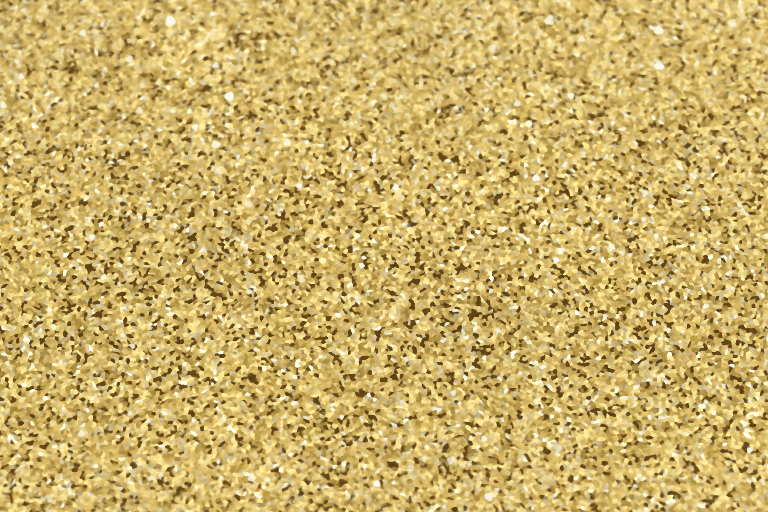
A WebGL 2 fragment shader for this texture:

```glsl
#version 300 es
precision highp float;

uniform vec2 u_resolution;
out vec4 fragColor;

// Flakes
const float FLAKE_DENSITY = 128.0;  // flakes per canvas height
const float FORESHORTEN = 1.10;     // vertical squeeze of the surface
const float PERSPECTIVE = 0.12;     // density gain towards the top
const vec2 FLAKE_STRETCH = vec2(0.72, 1.35);
const float FACET_SHADE = 0.14;
const float SHARP = 13.0;           // flake edge hardness in focus
const float SOFT = 2.4;             // and fully out of focus
const float DARK_SHARE = 0.10;
const float DARK_FOCUS_GAIN = 0.05;
const float DARK_SHRINK = 0.07;     // dark gaps are smaller than flakes

// Focus band, in canvas heights
const float FOCUS_LOW = 0.30;
const float FOCUS_HIGH = 0.42;

// Glints: cell size, share of cells lit, radius
const vec3 SMALL_GLINT = vec3(0.017, 0.20, 0.0036);
const vec3 LARGE_GLINT = vec3(0.045, 0.10, 0.0062);

const vec3 BROWN = vec3(0.38, 0.27, 0.09);
const vec3 SHADOW = vec3(0.69, 0.57, 0.27);
const vec3 GOLD = vec3(0.83, 0.71, 0.39);
const vec3 PALE = vec3(0.95, 0.86, 0.55);
const vec3 SILVER = vec3(0.82, 0.75, 0.56);
const vec3 WHITE = vec3(1.00, 0.98, 0.88);

const float TAU = 6.2831853;

vec3 hash3(vec2 p) {
    vec3 q = fract(p.xyx * vec3(0.1031, 0.1030, 0.0973));
    q += dot(q, q.yxz + 33.33);
    return fract((q.xxy + q.yzz) * q.zyx);
}

float cornerGradient(vec2 cell, vec2 offset) {
    float a = TAU * hash3(cell).x;
    return dot(vec2(cos(a), sin(a)), offset);
}

float gradientNoise(vec2 p) {
    vec2 i = floor(p), f = fract(p);
    vec2 u = f * f * f * (f * (f * 6.0 - 15.0) + 10.0);
    vec2 e = vec2(1.0, 0.0);
    return mix(mix(cornerGradient(i, f), cornerGradient(i + e, f - e), u.x),
               mix(cornerGradient(i + e.yx, f - e.yx), cornerGradient(i + 1.0, f - 1.0), u.x), u.y);
}

float defocusAt(float y) {
    return smoothstep(FOCUS_HIGH, 1.0, y) + 0.6 * smoothstep(FOCUS_LOW, -0.05, y);
}

// Picks a flake colour from a random value above the dark share
vec3 flakeColor(float t) {
    vec3 c = mix(SHADOW, GOLD, step(0.20, t));
    c = mix(c, PALE, step(0.60, t));
    c = mix(c, SILVER, step(0.87, t));
    return mix(c, WHITE, step(0.96, t));
}

// Blended cells: crisp chips in focus, soft blobs outside it
vec3 flakes(vec2 p, float defocus) {
    vec2 base = floor(p);
    float hardness = mix(SHARP, SOFT, sqrt(defocus));
    float dark = DARK_SHARE + DARK_FOCUS_GAIN * (1.0 - defocus);
    vec4 sum = vec4(0.0);
    for (int j = -2; j <= 2; j++)
    for (int i = -2; i <= 2; i++) {
        vec2 cell = base + vec2(i, j);
        vec3 site = hash3(cell), look = hash3(cell + 71.7);
        float a = TAU * site.z;
        vec2 r = p - cell - site.xy;
        r = mat2(cos(a), -sin(a), sin(a), cos(a)) * r * FLAKE_STRETCH;
        float facet = 1.0 + FACET_SHADE * clamp(r.x + look.y - 0.5, -0.7, 0.7);
        float t = (look.x - dark) / (1.0 - dark);
        float isDark = 1.0 - step(0.0, t);
        vec3 tone = mix(flakeColor(t), BROWN, isDark);
        float weight = exp(-hardness * (dot(r, r) + DARK_SHRINK * isDark));
        sum += weight * vec4(tone * facet, 1.0);
    }
    return sum.rgb / sum.a;
}

// Scattered discs of light; x is the core, y the halo
vec2 glints(vec2 p, vec3 kind, float defocus, float seed) {
    vec2 base = floor(p / kind.x);
    float edge = 0.7 / u_resolution.y + 0.0010;
    vec2 light = vec2(0.0);
    for (int j = -1; j <= 1; j++)
    for (int i = -1; i <= 1; i++) {
        vec2 cell = base + vec2(i, j);
        vec3 site = hash3(cell + seed), look = hash3(cell + seed + 37.3);
        float cluster = 1.0 + 1.2 * gradientNoise(cell * 0.21 + seed);
        float lit = step(look.x, kind.y * cluster * (0.35 + 1.1 * defocus));
        float radius = kind.z * (0.6 + 0.6 * look.y) * (0.8 + 0.6 * defocus);
        vec2 r = p - (cell + site.xy) * kind.x;
        float wobble = 1.0 + 0.12 * cos(3.0 * atan(r.y, r.x + 1e-6) + TAU * site.z);
        float d = length(r) * wobble;
        float core = 1.0 - smoothstep(radius - edge, radius + edge, d);
        float halo = exp(-d * d / (3.0 * radius * radius));
        light = max(light, lit * (0.6 + 0.4 * look.z) * vec2(core, halo));
    }
    return light;
}

void main() {
    vec2 p = gl_FragCoord.xy / u_resolution.y;
    float aspect = u_resolution.x / u_resolution.y;
    float defocus = defocusAt(p.y);

    // Receding surface
    float y = p.y - 0.5;
    vec2 surface = FLAKE_DENSITY * vec2((p.x - 0.5 * aspect) * (1.0 + PERSPECTIVE * y),
                                        FORESHORTEN * (y + 0.5 * PERSPECTIVE * y * y));
    vec3 color = flakes(surface, defocus);

    // Uneven lighting
    float patches = gradientNoise(p * 2.6 + 4.0) + 0.5 * gradientNoise(p * 15.0);
    float band = exp(-pow((p.y - 0.36) / 0.16, 2.0));
    color *= 1.01 + 0.05 * patches - 0.02 * band;

    // Sparkle
    vec2 fine = glints(p, SMALL_GLINT, defocus, 11.0);
    vec2 bold = glints(p, LARGE_GLINT, defocus, 53.0);
    color = mix(color, PALE, 0.25 * max(fine.y, bold.y));
    color = mix(color, mix(PALE, WHITE, 0.35), 0.75 * fine.x);
    color = mix(color, vec3(1.0, 0.99, 0.93), bold.x);
    fragColor = vec4(clamp(color, 0.0, 1.0), 1.0);
}
```
